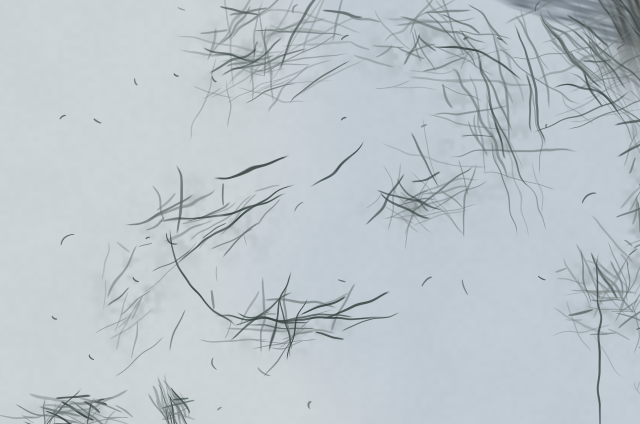
Reproduce this texture procedurally as a Shadertoy shader.

```glsl
// Dry grass blades lying on pale snow, with a grey thawed bank in one corner.
// Each clump scatters bent, tapered strokes by hash; a few long stems and
// small stray bits join them, over a softly shaded snow field.

const vec3 SNOW_LIGHT = vec3(0.797, 0.827, 0.842);
const vec3 SNOW_SHADE = vec3(0.755, 0.795, 0.830);
const vec3 BLADE_PALE = vec3(0.49, 0.53, 0.53);
const vec3 BLADE_DARK = vec3(0.20, 0.25, 0.24);
const vec3 BANK_GREY  = vec3(0.54, 0.58, 0.62);
const vec3 BANK_EARTH = vec3(0.35, 0.36, 0.35);
const float BLADE_WIDTH = 0.0018;
const float SOFTNESS = 0.0014;
const float WOBBLE = 0.013;
const float SCATTER = 1.25;
const float HALO = 0.42;
const float STRAY_CELL = 0.095;
const float STRAY_CHANCE = 0.2;

// Clump centre and scatter radii, in canvas heights
const int CLUMPS = 12;
const vec4 CLUMP_PLACE[CLUMPS] = vec4[](
    vec4(0.62, 0.87, 0.18, 0.12), vec4(1.01, 0.89, 0.16, 0.10),
    vec4(1.15, 0.69, 0.13, 0.18), vec4(0.98, 0.52, 0.13, 0.06),
    vec4(0.50, 0.48, 0.17, 0.11), vec4(0.68, 0.23, 0.19, 0.07),
    vec4(0.31, 0.30, 0.09, 0.14), vec4(0.17, 0.02, 0.13, 0.04),
    vec4(0.41, 0.04, 0.03, 0.03), vec4(1.42, 0.31, 0.09, 0.14),
    vec4(1.43, 0.87, 0.15, 0.15), vec4(1.50, 0.48, 0.03, 0.36));
// Main angle, angle spread, blade length, darkness
const vec4 CLUMP_GROWTH[CLUMPS] = vec4[](
    vec4(0.15, 0.50, 0.18, 0.65), vec4(-0.60, 0.70, 0.14, 0.68),
    vec4(-1.25, 0.25, 0.20, 0.65), vec4(-0.30, 0.70, 0.13, 0.72),
    vec4(0.55, 0.35, 0.12, 0.88), vec4(0.25, 0.45, 0.13, 0.92),
    vec4(0.90, 0.60, 0.10, 0.65), vec4(-0.25, 0.50, 0.10, 0.90),
    vec4(-1.05, 0.35, 0.10, 0.85), vec4(-0.60, 0.80, 0.11, 0.75),
    vec4(-0.85, 0.30, 0.19, 0.72), vec4(0.70, 0.60, 0.08, 0.70));
const int BLADE_COUNT[CLUMPS] = int[](56, 36, 32, 26, 26, 30, 15, 36, 26, 36, 70, 34);

// Long stems: both ends, then the bend of each
const int STEMS = 8;
const vec4 STEM_ENDS[STEMS] = vec4[](
    vec4(0.40, 0.47, 0.56, 0.23), vec4(0.50, 0.26, 0.92, 0.26),
    vec4(0.37, 0.48, 0.68, 0.54), vec4(0.42, 0.38, 0.70, 0.57),
    vec4(1.02, 0.89, 1.23, 0.81), vec4(1.30, 0.79, 1.46, 0.73),
    vec4(1.41, 0.41, 1.413, -0.06), vec4(0.73, 0.56, 0.86, 0.67));
const float STEM_BEND[STEMS] = float[](-0.24, -0.07, -0.08, 0.06, 0.22, 0.4, 0.01, -0.1);

vec4 hash4(vec2 p) {
    vec4 q = fract(p.xyxy * vec4(0.1031, 0.1030, 0.0973, 0.1099));
    q += dot(q, q.wzxy + 33.33);
    return fract((q.xxyz + q.yzzw) * q.zywx);
}

float noise(vec2 p) {
    vec2 i = floor(p), f = fract(p);
    f = f * f * (3.0 - 2.0 * f);
    return mix(mix(hash4(i).x, hash4(i + vec2(1, 0)).x, f.x),
               mix(hash4(i + vec2(0, 1)).x, hash4(i + 1.0).x, f.x), f.y);
}

// Coverage of a tapered stroke, bowed sideways by bend times its half length
float stroke(vec2 p, vec2 a, vec2 b, float bend, float width, float soft) {
    vec2 axis = 0.5 * (b - a), q = p - 0.5 * (a + b);
    float halfLen = length(axis);
    axis /= halfLen;
    float t = dot(q, axis) / halfLen;
    float side = dot(q, vec2(-axis.y, axis.x)) - bend * halfLen * (1.0 - t * t);
    float d = abs(side) / sqrt(1.0 + 4.0 * bend * bend * t * t);
    float w = width * (1.0 - 0.5 * t * t);
    return (1.0 - smoothstep(w - soft, w + soft, d)) * (1.0 - smoothstep(0.8, 1.0, abs(t)));
}

vec3 snowAndBank(vec2 p, float right) {
    float shade = smoothstep(0.45, 0.95, p.x + 0.2 * (p.y - 0.5) + 0.3 * (noise(p * 3.0) - 0.5));
    vec3 col = mix(SNOW_LIGHT, SNOW_SHADE, shade);
    col += 0.012 * (noise(p * 70.0) - 0.5) + 0.012 * (noise(p * 9.0) - 0.5);

    // Streaked bank in the upper right corner
    float rise = p.y - 1.0 + 0.33 * (p.x - right + 0.36) + 0.02 * (noise(p * 14.0) - 0.5);
    float streaks = noise(vec2(p.x * 22.0 + p.y * 8.0, p.y * 150.0 + p.x * 35.0));
    vec3 bank = BANK_GREY + 0.28 * (streaks - 0.5);
    col = mix(col, bank, 0.95 * smoothstep(-0.004, 0.008, rise));

    // Earth showing between upright stalks along the edge
    float stalks = noise(vec2(p.x * 120.0 + p.y * 45.0, p.y * 14.0));
    float earth = smoothstep(0.10, 0.01, right - p.x + 0.06 * (stalks - 0.5));
    earth *= smoothstep(0.74, 0.94, p.y + 0.12 * (stalks - 0.5));
    return mix(col, BANK_EARTH + 0.28 * (stalks - 0.5), 0.85 * earth);
}

void mainImage(out vec4 fragColor, in vec2 fragCoord) {
    vec2 p = fragCoord / iResolution.y;
    float soft = max(SOFTNESS, 0.7 / iResolution.y);
    vec3 col = snowAndBank(p, iResolution.x / iResolution.y);
    vec2 bent = p + WOBBLE * (vec2(noise(p * 24.0), noise(p * 24.0 + 57.0)) - 0.5);
    float smudge = smoothstep(0.35, 0.9, 0.6 * noise(p * 26.0) + 0.4 * noise(p * 75.0));

    // Clumps of crossing blades over faint smudges
    for (int c = 0; c < CLUMPS; c++) {
        vec4 place = CLUMP_PLACE[c], growth = CLUMP_GROWTH[c];
        vec2 away = abs(p - place.xy);
        if (any(greaterThan(away, SCATTER * place.zw + growth.z))) continue;
        vec2 r = away / place.zw;
        col = mix(col, BLADE_PALE, HALO * exp(-1.8 * dot(r, r)) * smudge);
        for (int i = 0; i < BLADE_COUNT[c]; i++) {
            vec4 h = hash4(vec2(i, c * 71 + 13));
            vec4 k = hash4(vec2(i + 211, c * 37 + 5));
            vec2 mid = place.xy + SCATTER * place.zw * (h.xy + k.xy - 1.0);
            float angle = growth.x + growth.y * (2.0 * h.z - 1.0) + (k.z > 0.75 ? 1.2 : 0.0);
            vec2 reach = 0.5 * growth.z * mix(0.3, 1.6, h.w) * vec2(cos(angle), sin(angle));
            float a = stroke(bent, mid - reach, mid + reach, 0.25 * (k.x - 0.5),
                             BLADE_WIDTH * mix(0.6, 1.7, k.y), soft);
            float tone = k.w * k.w;
            col = mix(col, mix(BLADE_PALE, BLADE_DARK, tone), a * growth.w * mix(0.55, 1.0, tone));
        }
    }

    // Long dark stems
    for (int s = 0; s < STEMS; s++) {
        vec4 ends = STEM_ENDS[s];
        float a = stroke(bent, ends.xy, ends.zw, STEM_BEND[s], 1.35 * BLADE_WIDTH, soft);
        col = mix(col, BLADE_DARK, a * mix(0.55, 0.95, noise(p * 35.0)));
    }

    // Stray bits, one at most per cell
    vec2 cell = floor(p / STRAY_CELL);
    vec4 h = hash4(cell + 91.0);
    vec2 mid = (cell + 0.3 + 0.4 * h.xy) * STRAY_CELL;
    vec2 reach = mix(0.007, 0.024, h.w * h.w) * normalize(vec2(h.y - 0.3, h.x - 0.5) + 0.001);
    float bit = stroke(bent, mid - reach, mid + reach, h.x - 0.5, BLADE_WIDTH, soft);
    col = mix(col, BLADE_DARK, mix(0.4, 0.8, h.y) * bit * step(h.z, STRAY_CHANCE));

    fragColor = vec4(col, 1.0);
}
```
